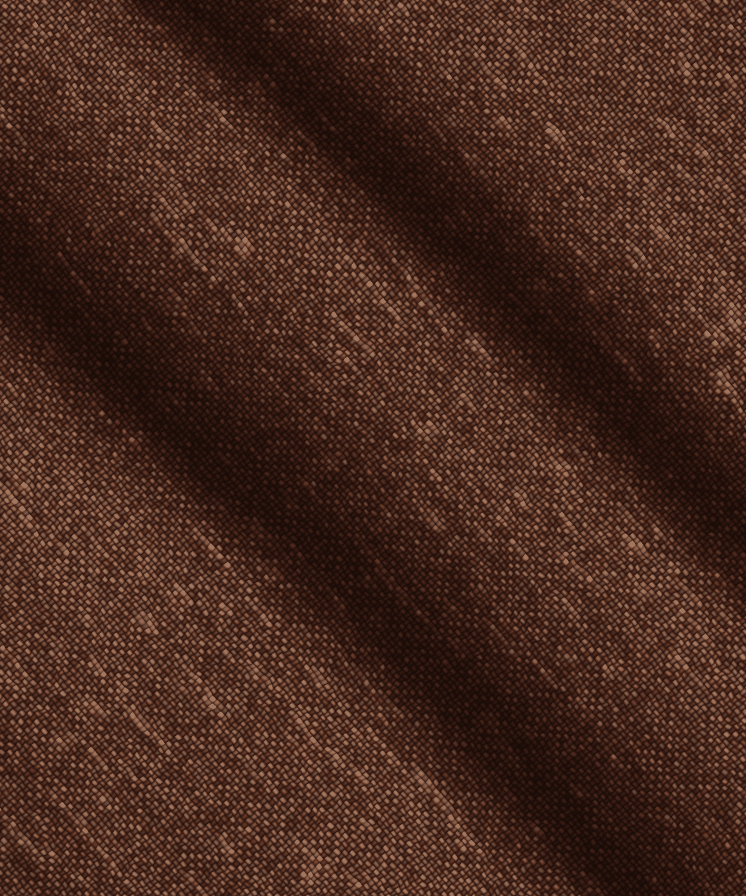
Give the GLSL for this texture, as a WebGL 1 fragment shader.

```glsl
precision highp float;
uniform vec2 u_resolution;

const float THREADS = 160.0;
const float THREAD_ANGLE = 0.87;

float hash(vec2 p) {
  vec3 q = fract(vec3(p.xyx) * 0.1031);
  q += dot(q, q.yzx + 33.33);
  return fract((q.x + q.y) * q.z);
}

float noise(vec2 p) {
  vec2 i = floor(p);
  vec2 f = fract(p);
  f = f * f * (3.0 - 2.0 * f);
  float low = mix(hash(i), hash(i + vec2(1.0, 0.0)), f.x);
  float high = mix(hash(i + vec2(0.0, 1.0)), hash(i + 1.0), f.x);
  return mix(low, high, f.y);
}

// Shadow valley with a steep lower side and a gentle upper side
float valley(float across, float center, float steep, float gentle) {
  float d = across - center;
  d /= d < 0.0 ? steep : gentle;
  return exp(-d * d);
}

// Light on the draped cloth, folds running down to the right
float foldLight(vec2 p) {
  float along = p.x - p.y;
  float across = p.x + p.y + 0.06 * along * along;
  across += 0.02 * (noise(p * 4.0) - 0.5);
  float shadow = valley(across, 1.24, 0.085, 0.14);
  shadow = max(shadow, valley(across, 0.735, 0.095, 0.19));
  float light = 0.93 - 0.69 * shadow;
  light *= mix(0.76, 1.0, smoothstep(0.0, 0.5, across));
  light *= 1.0 - 0.1 * smoothstep(1.45, 1.8, across);
  return light * (0.95 + 0.1 * noise(p * 8.0 + 4.0));
}

// Plain weave: x is the tone of a grain, y its random tint
vec2 weave(vec2 p) {
  float cosine = cos(THREAD_ANGLE);
  float sine = sin(THREAD_ANGLE);
  vec2 c = vec2(p.x * cosine - p.y * sine, p.x * sine + p.y * cosine);
  c = c * THREADS + 300.0;
  c += 0.9 * vec2(noise(c * 0.07), noise(c.yx * 0.07 + 31.0));
  c += 0.45 * vec2(noise(c * 0.5 + 7.0), noise(c * 0.5 + 53.0));
  vec2 id = floor(c);
  vec2 f = fract(c) - 0.5;
  float over = mod(id.x + id.y, 2.0);
  float slub = smoothstep(0.72, 0.95, noise(vec2(c.x * 0.15, id.y * 0.9)));
  vec2 local = mix(f, f.yx, over);
  vec2 shape = local * vec2(1.35, 2.4 - 0.8 * slub);
  float grain = exp(-dot(shape, shape));
  grain *= 1.0 + 0.8 * dot(f, vec2(-0.35, 0.9));
  grain *= 0.66 + 0.6 * hash(id + 3.0);
  grain *= mix(1.2, 0.78, over);
  float streak = noise(vec2(c.x * 0.03, c.y * 0.8));
  grain *= 0.84 + 0.26 * streak + 0.3 * slub;
  return vec2(grain, hash(id + 71.0));
}

// Brown dye from deep shadow to the fibre highlights
vec3 dye(float tone, float tint) {
  vec3 warm = vec3(0.38, 0.21, 0.14);
  vec3 dusty = vec3(0.39, 0.27, 0.21);
  vec3 color = mix(vec3(0.06, 0.025, 0.015), vec3(0.11, 0.05, 0.03),
                   smoothstep(0.0, 0.11, tone));
  color = mix(color, vec3(0.19, 0.09, 0.06), smoothstep(0.11, 0.28, tone));
  color = mix(color, vec3(0.28, 0.15, 0.11), smoothstep(0.28, 0.49, tone));
  color = mix(color, mix(warm, dusty, smoothstep(0.2, 0.7, tint)),
              smoothstep(0.49, 0.73, tone));
  color = mix(color, vec3(0.53, 0.36, 0.28), smoothstep(0.73, 1.0, tone));
  return mix(color, vec3(0.64, 0.47, 0.37), smoothstep(1.0, 1.4, tone));
}

vec3 cloth(vec2 p) {
  vec2 grain = weave(p);
  float tone = foldLight(p) * (0.1 + 1.13 * grain.x);
  return dye(tone, grain.y);
}

void main() {
  // Four samples per pixel soften the thread edges
  vec3 sum = vec3(0.0);
  for (int i = 0; i < 4; i++) {
    float n = float(i);
    vec2 offset = vec2(mod(n, 2.0), floor(n * 0.5)) * 0.5 - 0.25;
    sum += cloth((gl_FragCoord.xy + offset) / u_resolution.y);
  }
  gl_FragColor = vec4(sum * 0.25, 1.0);
}
```
